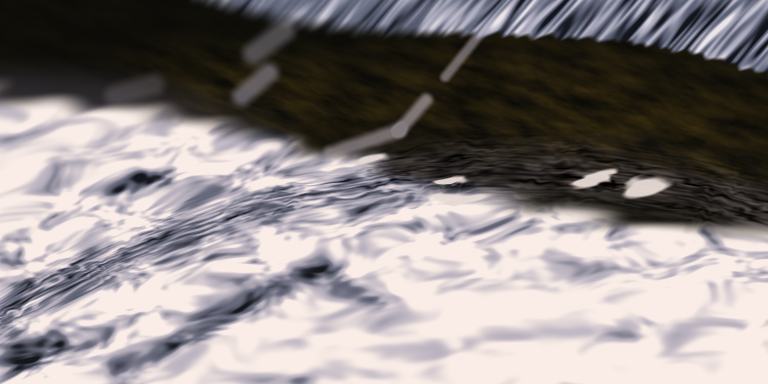
This texture is drawn by a Shadertoy shader. Its source:

```glsl
// Sunlit stream: bright rippled water below a dark, mossy ledge with a small cascade.

vec2 hashGradient(vec2 cell) {
    vec2 h = vec2(dot(cell, vec2(127.1, 311.7)), dot(cell, vec2(269.5, 183.3)));
    return 2.0 * fract(sin(h) * 43758.5) - 1.0;
}

float gradientNoise(vec2 p) {
    vec2 i = floor(p), f = fract(p);
    vec2 u = f * f * f * (f * (f * 6.0 - 15.0) + 10.0);
    vec2 e = vec2(0.0, 1.0);
    float low = mix(dot(hashGradient(i), f), dot(hashGradient(i + e.yx), f - e.yx), u.x);
    float high = mix(dot(hashGradient(i + e), f - e), dot(hashGradient(i + 1.0), f - 1.0), u.x);
    return mix(low, high, u.y);
}

float fbm(vec2 p) {
    float sum = 0.0, amp = 0.6;
    for (int k = 0; k < 4; k++) {
        sum += amp * gradientNoise(p);
        p = mat2(1.6, 1.1, -1.1, 1.6) * p + 3.7;
        amp *= 0.55;
    }
    return sum;
}

// Soft sheared ellipse: 1 inside, 0 outside
float blob(vec2 p, vec2 centre, vec2 radius, float slope, float soft) {
    vec2 d = p - centre;
    d.y -= slope * d.x;
    return 1.0 - smoothstep(1.0 - soft, 1.0 + soft, length(d / radius));
}

float segment(vec2 p, vec2 a, vec2 b) {
    vec2 ab = b - a;
    return length(p - a - ab * clamp(dot(p - a, ab) / dot(ab, ab), 0.0, 1.0));
}

float stroke(vec2 p, vec2 a, vec2 b, float width) {
    return 1.0 - smoothstep(0.2 * width, width, segment(p, a, b));
}

// Reflection palette, from deep shade to warm white
vec3 waterColor(float tone) {
    vec3 c = mix(vec3(0.08, 0.085, 0.11), vec3(0.40, 0.41, 0.48), smoothstep(0.0, 0.38, tone));
    c = mix(c, vec3(0.73, 0.70, 0.75), smoothstep(0.34, 0.66, tone));
    return mix(c, vec3(0.98, 0.93, 0.905), smoothstep(0.62, 0.92, tone));
}

// Shaded ledge with amber moss and blurred pale streaks
vec3 ledge(vec2 p, float bank) {
    float grain = fbm(vec2(p.x * 9.0 + p.y * 5.0, (p.y + 0.25 * p.x) * 22.0));
    float moss = blob(p, vec2(1.58, 0.69), vec2(0.55, 0.17), -0.15, 0.8)
               + 0.8 * blob(p, vec2(0.70, 0.75), vec2(0.30, 0.10), -0.15, 0.8);
    vec3 c = vec3(0.055, 0.052, 0.033) * (1.0 + 0.5 * grain);
    c += vec3(0.17, 0.12, 0.025) * moss * clamp(0.45 + 1.5 * grain, 0.0, 1.3);
    // Violet haze where the shore falls out of focus
    float haze = (1.0 - smoothstep(0.0, 0.12, p.y - bank)) * (1.0 - smoothstep(0.3, 0.9, p.x));
    c = mix(c, vec3(0.27, 0.25, 0.29), 0.55 * haze);
    float pale = 0.6 * stroke(p, vec2(0.66, 0.86), vec2(0.74, 0.92), 0.045)
               + 0.75 * stroke(p, vec2(0.63, 0.75), vec2(0.70, 0.81), 0.04)
               + 0.35 * stroke(p, vec2(0.30, 0.75), vec2(0.40, 0.78), 0.045);
    return mix(c, vec3(0.48, 0.46, 0.49), pale);
}

// Slanted threads of falling water, softer to the left
vec3 cascade(vec2 p) {
    float across = p.x - 0.85 * p.y;
    float broad = gradientNoise(vec2(across * 17.0, p.y * 5.0));
    float threads = gradientNoise(vec2(across * 52.0 + broad, p.y * 9.0));
    float sharp = smoothstep(0.7, 1.5, p.x);
    return waterColor(0.42 + 0.55 * broad + mix(0.3, 1.0, sharp) * threads) * vec3(0.94, 0.97, 1.0);
}

void mainImage(out vec4 fragColor, in vec2 fragCoord) {
    vec2 p = fragCoord / iResolution.y;
    float bank = 0.75 - 0.34 * smoothstep(0.0, 1.9, p.x);
    float crest = 0.17 + 0.58 * p.x - 0.22 * p.x * p.x;
    float lipX = p.x - 1.25;
    float lip = 0.91 - 0.02 * lipX - 0.22 * lipX * lipX * lipX;

    // Choppy reflections, flowing uphill to the right
    vec2 flow = vec2(p.x * 7.0 + p.y * 2.0, (p.y - 0.32 * p.x + 0.06 * p.x * p.x) * 16.0);
    flow += 0.9 * vec2(gradientNoise(flow * 0.7), gradientNoise(flow * 0.7 + 9.0));
    float focus = 1.0 - smoothstep(0.08, 0.42, abs(p.y - crest));
    float fine = gradientNoise(flow * 3.6);
    float tone = 0.84 + 0.65 * gradientNoise(flow * 0.75)
               + mix(0.3, 0.7, focus) * gradientNoise(flow * 1.7 + 4.0) + 0.5 * focus * fine;
    tone += 0.1 * smoothstep(0.8, 1.8, p.x) * (1.0 - smoothstep(0.2, 0.4, p.y));

    // Shaded troughs
    vec2 w = p + 0.03 * vec2(fine, gradientNoise(flow * 0.8 + 2.0));
    tone -= 0.55 * blob(w, vec2(0.35, 0.523), vec2(0.095, 0.02), 0.25, 0.5);
    tone -= 0.50 * blob(w, vec2(0.88, 0.25), vec2(0.09, 0.035), -0.35, 0.6);
    tone -= 0.42 * stroke(w, vec2(0.31, 0.04), vec2(0.83, 0.31), 0.05);
    tone -= 0.40 * blob(w, vec2(0.09, 0.09), vec2(0.12, 0.05), 0.5, 0.7);
    tone -= 0.30 * blob(w, vec2(1.63, 0.14), vec2(0.05, 0.035), 0.2, 0.8);

    // Band of fine ripples along the crest
    float offCrest = p.y - crest + 0.012 * gradientNoise(flow * 0.6);
    float band = exp(-pow(offCrest / 0.058, 2.0)) * (1.0 - smoothstep(1.35, 1.85, p.x));
    float lines = gradientNoise(vec2(p.x * 8.0, offCrest * 75.0 + 1.5 * fine))
                + 0.6 * gradientNoise(vec2(p.x * 13.0 + 5.0, offCrest * 150.0));
    tone = mix(tone, 0.37 + 0.85 * lines, 0.9 * band);
    vec3 water = waterColor(tone);

    // Shore, with ripples carried into the shade
    vec3 color = ledge(p, bank);
    float shadeRipple = exp(-pow((p.y - crest) / 0.075, 2.0)) * smoothstep(0.75, 1.1, p.x);
    color = mix(color, vec3(0.19, 0.17, 0.17) + vec3(0.42, 0.38, 0.37) * lines, 0.8 * shadeRipple);
    float shore = p.y - bank + 0.07 * gradientNoise(flow * vec2(0.5, 0.8));
    color = mix(color, water, 1.0 - smoothstep(-0.045, 0.035, shore));

    // Thin trickle running down to the pool
    vec2 t = p + 0.006 * gradientNoise(p * 24.0);
    float trickle = 0.65 * stroke(t, vec2(1.29, 0.96), vec2(1.16, 0.80), 0.02)
                  + 0.75 * stroke(t, vec2(1.11, 0.74), vec2(1.04, 0.66), 0.026)
                  + 0.70 * stroke(t, vec2(1.04, 0.66), vec2(0.86, 0.60), 0.03);
    color = mix(color, vec3(0.62, 0.58, 0.60), min(trickle, 0.8));

    // Bright glints on the shaded pool
    float glint = blob(w, vec2(1.20, 0.492), vec2(0.075, 0.013), 0.12, 0.3)
                + blob(w, vec2(1.167, 0.534), vec2(0.04, 0.008), 0.05, 0.3)
                + blob(w, vec2(1.545, 0.53), vec2(0.055, 0.017), 0.25, 0.3)
                + blob(w, vec2(1.68, 0.513), vec2(0.06, 0.023), 0.2, 0.3)
                + blob(w, vec2(0.96, 0.59), vec2(0.04, 0.01), 0.1, 0.5);
    color = mix(color, vec3(0.91, 0.86, 0.84), min(glint, 0.95));

    // Cascade over the ragged lip
    float ragged = 0.025 * gradientNoise(vec2((p.x - 0.85 * p.y) * 28.0, 2.0));
    float blur = mix(0.03, 0.008, smoothstep(0.7, 1.4, p.x));
    color = mix(color, cascade(p), smoothstep(-blur, blur, p.y - lip + ragged));
    fragColor = vec4(clamp(color, 0.0, 1.0), 1.0);
}
```
